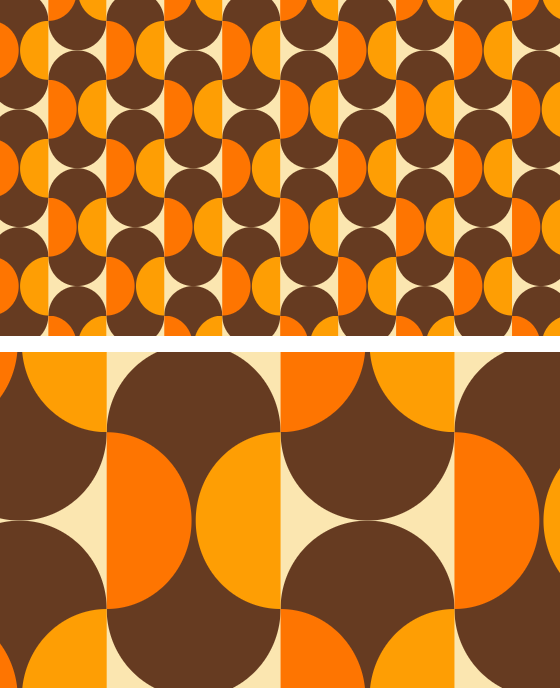
Top: the whole. Bottom: its middle third, enlarged.
Write a Shadertoy shader that draws this pattern.

```glsl
// Retro checkerboard of half discs: brown waves, orange and amber sides, cream gaps.

// Lengths are fractions of the canvas height.
const vec2 CELL_SIZE   = vec2(0.1725, 0.1754);
const vec2 GRID_ORIGIN = vec2(0.1439, 0.0609);

// Radii are fractions of a cell.
const vec2 SIDE_RADII = vec2(0.488, 0.5);
const vec2 WAVE_RADII = vec2(0.5);

const vec3 BROWN  = vec3(0.40, 0.23, 0.13);
const vec3 ORANGE = vec3(0.995, 0.46, 0.005);
const vec3 AMBER  = vec3(0.995, 0.62, 0.015);
const vec3 CREAM  = vec3(0.985, 0.90, 0.69);

// Coverage from a signed distance, negative inside.
float coverage(float dist, float pixel) {
    return clamp(0.5 - dist / pixel, 0.0, 1.0);
}

// Approximate signed distance to a near-circular ellipse, in canvas units.
float ellipseDistance(vec2 offset, vec2 radii) {
    vec2 size = radii * CELL_SIZE;
    return (length(offset / radii) - 1.0) * min(size.x, size.y);
}

// Brown half discs meeting at the centre of a cream cell.
vec3 creamCell(vec2 local, float pixel) {
    vec2 offset = vec2(local.x, abs(local.y) - 0.5);
    return mix(CREAM, BROWN, coverage(ellipseDistance(offset, WAVE_RADII), pixel));
}

// Orange and amber half discs on the sides of a brown cell.
vec3 brownCell(vec2 local, float pixel) {
    vec2 offset = vec2(abs(local.x) - 0.5, local.y);
    vec3 disc = local.x < 0.0 ? ORANGE : AMBER;
    return mix(BROWN, disc, coverage(ellipseDistance(offset, SIDE_RADII), pixel));
}

vec3 shadeCell(vec2 local, bool isCream, float pixel) {
    return isCream ? creamCell(local, pixel) : brownCell(local, pixel);
}

void mainImage(out vec4 fragColor, in vec2 fragCoord) {
    float pixel = 1.0 / iResolution.y;
    vec2 grid = (fragCoord * pixel - GRID_ORIGIN) / CELL_SIZE;
    vec2 id = floor(grid);
    vec2 local = grid - id - 0.5;
    bool isCream = mod(id.x + id.y, 2.0) < 0.5;

    // Blend with the nearest side neighbour to smooth the vertical seams.
    float side = local.x < 0.0 ? -1.0 : 1.0;
    vec3 own = shadeCell(local, isCream, pixel);
    vec3 neighbour = shadeCell(local - vec2(side, 0.0), !isCream, pixel);
    float seam = (abs(local.x) - 0.5) * CELL_SIZE.x;

    fragColor = vec4(mix(neighbour, own, coverage(seam, pixel)), 1.0);
}
```
